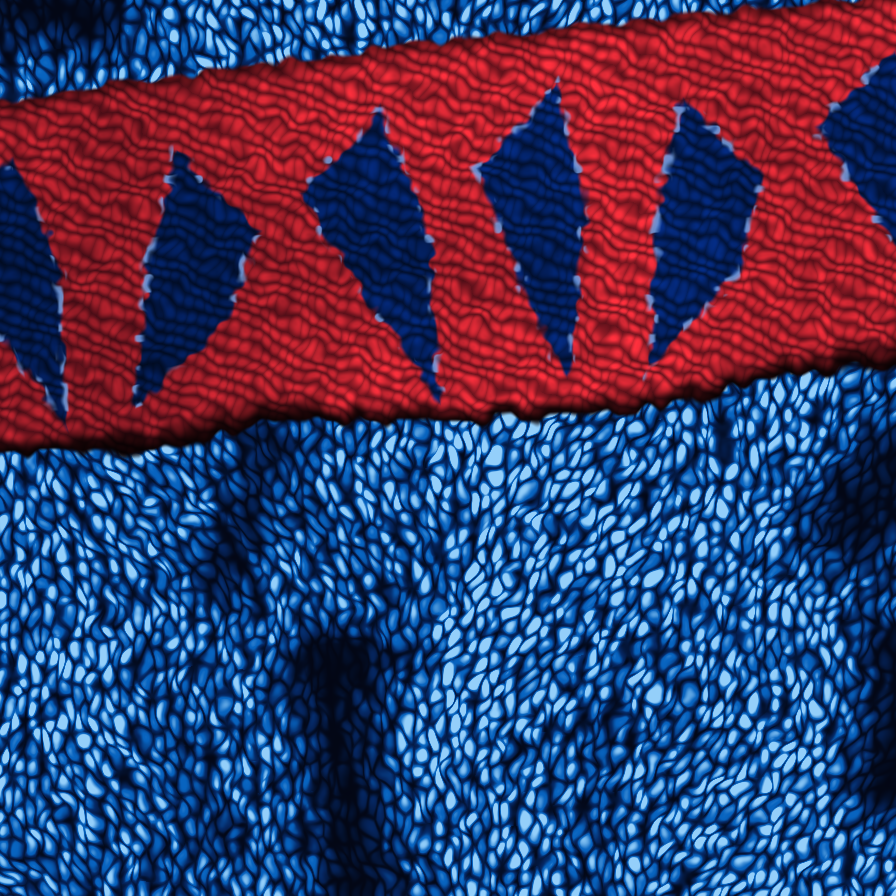
This texture is drawn by a Shadertoy shader. Its source:

```glsl
float hash(vec2 p) {
    vec3 q = fract(vec3(p.xyx) * .1031);
    q += dot(q, q.yzx + 33.33);
    return fract((q.x + q.y) * q.z);
}

float noise(vec2 p) {
    vec2 i = floor(p), f = fract(p);
    f = f * f * (3. - 2. * f);
    return mix(mix(hash(i), hash(i + vec2(1, 0)), f.x),
               mix(hash(i + vec2(0, 1)), hash(i + 1.), f.x), f.y);
}

// Soft glow around a line segment
float streak(vec2 p, vec2 a, vec2 b, float width) {
    vec2 ab = b - a;
    float t = clamp(dot(p - a, ab) / dot(ab, ab), 0., 1.);
    vec2 d = (p - a - ab * t) / width;
    return exp(-dot(d, d));
}

// Signed distance to a half plane beside the edge a-b
float edge(vec2 p, vec2 a, vec2 b, float side) {
    vec2 e = normalize(b - a);
    return side * dot(p - a, vec2(-e.y, e.x));
}

// Lopsided kite, its wide corner pointing to the given side
float kite(vec2 p, vec2 top, vec2 bottom, float side) {
    vec2 outer = top + vec2(side * .087, -.09);
    vec2 belly = mix(outer, bottom, .5) + vec2(side > 0. ? .036 : -.004, 0);
    vec2 inner = mix(top, bottom, .4) - vec2(side * (.021 - .009 * side), 0);
    float d = max(edge(p, top, outer, side), edge(p, outer, belly, side));
    d = max(d, max(edge(p, belly, bottom, side), edge(p, bottom, inner, side)));
    return max(d, edge(p, inner, top, side));
}

float motifs(vec2 p) {
    vec4 axes[6] = vec4[6](
        vec4(.015, .825, .072, .53), vec4(.198, .831, .15, .544),
        vec4(.423, .874, .49, .553), vec4(.62, .902, .634, .573),
        vec4(.762, .893, .725, .594), vec4(1., .948, 1.02, .7));
    float d = 1.;
    for (int i = 0; i < 6; i++)
        d = min(d, kite(p, axes[i].xy, axes[i].zw, i % 3 == 1 ? 1. : -1.));
    return d;
}

// Light falling on the folds of the pile
float foldLight(vec2 p) {
    float l = 1.08 + .2 * (noise(p * 9.) - .5);
    l -= .75 * streak(p, vec2(.3, .5), vec2(.25, .36), .045);
    l -= .95 * streak(p, vec2(.37, .25), vec2(.4, .01), .06);
    l -= .4 * streak(p, vec2(.36, .26), vec2(.46, .27), .03);
    l -= .3 * streak(p, vec2(.36, .42), vec2(.44, .35), .05);
    l -= .95 * streak(p, vec2(1., .48), vec2(.95, .42), .065);
    l -= .95 * streak(p, vec2(1., .27), vec2(.99, .13), .05);
    l -= .4 * streak(p, vec2(.19, .23), vec2(.24, .06), .05);
    l -= .35 * streak(p, vec2(.67, .18), vec2(.66, .04), .04);
    l -= .2 * streak(p, vec2(0, .02), vec2(.2, .01), .08);
    l += .2 * streak(p, vec2(.53, .28), vec2(.5, .15), .04);
    l += .15 * streak(p, vec2(.52, .48), vec2(.78, .4), .08);
    l -= .95 * streak(p, vec2(0, 1), vec2(.1, .98), .055);
    return max(l, .12);
}

vec3 blueRamp(float t) {
    vec3 c = mix(vec3(.01, .025, .08), vec3(.02, .15, .38), smoothstep(0., .33, t));
    c = mix(c, vec3(.03, .39, .75), smoothstep(.28, .6, t));
    return mix(c, vec3(.58, .81, .98), smoothstep(.6, .98, t));
}

// Overlapping slanted loops of terry pile
vec3 terry(vec2 p) {
    vec2 q = p * 58. + .6 * vec2(noise(p * 50.), noise(p * 50. + 50.));
    vec2 cell = floor(q);
    float near = 9., next = 9., seed = 0., glint = 0.;
    for (int y = -1; y <= 1; y++)
    for (int x = -1; x <= 1; x++) {
        vec2 id = cell + vec2(x, y);
        vec2 d = q - id - .1 - .8 * vec2(hash(id), hash(id + 71.));
        float lean = mix(-.35, .3, smoothstep(.42, .65, p.x))
                   + 1.2 * (noise(id * .13) - .5) + .5 * (hash(id + 23.) - .5);
        d = mat2(cos(lean), sin(lean), -sin(lean), cos(lean)) * d;
        float e = length(d * vec2(1.45, .65));
        // Lit flank of each loop
        vec2 g = (d - vec2(-.05, .12)) * vec2(2.6, 1.15);
        glint = max(glint, exp(-2. * dot(g, g)) * (.35 + .65 * hash(id + 11.)));
        if (e < near) {
            next = near;
            near = e;
            seed = hash(id + 11.);
        } else next = min(next, e);
    }
    float body = smoothstep(-.04, .4, next - near) * smoothstep(1.05, .25, near);
    float tone = .1 + body * (.3 + .25 * seed) + .62 * glint;
    tone += .16 * (noise(p * 130.) - .5);
    return blueRamp(tone * foldLight(p));
}

// Ribbed knit with inlaid motifs
vec3 knit(vec2 p) {
    vec2 s = vec2(p.x * .93 - p.y * .37, p.x * .37 + p.y * .93) * vec2(80, 66);
    s += 1.1 * vec2(noise(p * 45.), noise(p * 45. + 9.));
    s.x += .5 * mod(floor(s.y), 2.);
    vec2 f = fract(s) - .5;
    float bump = smoothstep(.65, .1, length(f * vec2(.7, 1.1)));
    float light = (.4 + .5 * bump) * (.82 + .36 * noise(p * 95.));
    light *= .82 + .22 * smoothstep(.05, .6, p.x) + .2 * (noise(p * 7.) - .5);
    float d = motifs(p) + .012 * (noise(p * 85.) - .5);
    float inside = smoothstep(.003, -.003, d);
    vec3 c = mix(vec3(.88, .17, .19), vec3(.015, .16, .48), inside) * light;
    c += vec3(.03, 0, .03) * (1. - inside);
    float fleck = smoothstep(.007, .001, abs(d)) * smoothstep(.56, .8, noise(p * 90. + 31.));
    return mix(c, vec3(.48, .66, .92), fleck * .8);
}

void mainImage(out vec4 fragColor, in vec2 fragCoord) {
    vec2 p = fragCoord / iResolution.xy;
    float soft = .002 + 1. / iResolution.y;
    float fray = .018 * (noise(p * vec2(65, 35)) - .5);
    float hem = p.y - (.497 + .034 * smoothstep(.19, .31, p.x)
                     + .06 * smoothstep(.6, 1., p.x)) + fray;
    float rim = .887 + .15 * p.x - .03 * p.x * p.x - p.y + fray * .7;
    float band = smoothstep(-soft, soft, min(hem, rim));

    // Shadow where the knit dips behind the pile
    float depth = .026 + .018 * streak(p, vec2(.22, .51), vec2(.28, .54), .06)
                + .015 * smoothstep(.8, 1., p.x);
    vec3 cloth = knit(p) * mix(.08, 1., smoothstep(0., depth, hem));
    cloth *= mix(.5, 1., smoothstep(0., .02, rim));
    fragColor = vec4(mix(terry(p), cloth, band), 1);
}
```
